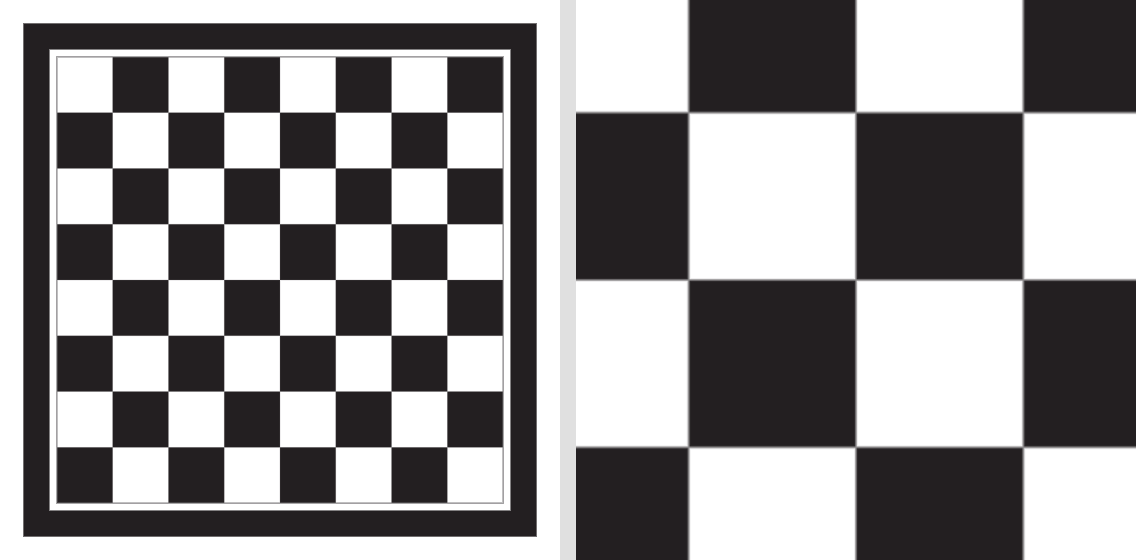
Left, the full canvas; right, a detail of the centre.
Reproduce this pattern procedurally as a WebGL 1 fragment shader.

```glsl
precision highp float;
// Black and white 8 by 8 checkerboard with a grey hairline and a thick dark frame.

uniform vec2 u_resolution;

const float CELLS = 8.0;
const float BOARD_HALF = 0.3984;      // half width of the checkered field
const float FRAME_INNER = 0.4115;     // half width of the frame opening
const float FRAME_OUTER = 0.4583;     // half width of the whole frame
const float OUTLINE_WIDTH = 0.0018;
const float GRID_WIDTH = 0.0012;
const float GRID_STRENGTH = 0.35;
const float EDGE_SOFTNESS = 0.0018;   // smallest width of an edge ramp
const vec3 WHITE = vec3(1.0);
const vec3 INK = vec3(0.137, 0.122, 0.128);
const vec3 HAIRLINE = vec3(0.45, 0.44, 0.45);

// Signed distance to a centred square with sharp corners.
float squareDistance(vec2 p, float halfSize) {
  vec2 d = abs(p) - halfSize;
  return max(d.x, d.y);
}

// Coverage of the region where the distance is negative.
float fill(float dist, float blur) {
  return clamp(0.5 - dist / blur, 0.0, 1.0);
}

// Coverage of a thin line, kept constant in weight when it is below the blur.
float stroke(float dist, float width, float blur) {
  return fill(dist - 0.5 * width, blur) - fill(dist + 0.5 * width, blur);
}

void main() {
  float side = min(u_resolution.x, u_resolution.y);
  vec2 p = (gl_FragCoord.xy - 0.5 * u_resolution) / side;
  float blur = max(1.0 / side, EDGE_SOFTNESS);

  // Frame
  float frame = fill(squareDistance(p, FRAME_OUTER), blur)
              - fill(squareDistance(p, FRAME_INNER), blur);
  vec3 color = mix(WHITE, INK, frame);

  // Checkered field: the lower left cell is dark
  float cellSize = 2.0 * BOARD_HALF / CELLS;
  vec2 cell = (p + BOARD_HALF) / cellSize;
  vec2 edge = (0.5 - abs(mod(cell + 0.5, 2.0) - 1.0)) * cellSize;
  vec2 parity = clamp(2.0 * edge / blur, -1.0, 1.0);
  float dark = 0.5 + 0.5 * parity.x * parity.y;
  vec3 field = mix(WHITE, INK, dark);

  // Faint line between cells
  float gridDistance = min(abs(edge.x), abs(edge.y));
  float grid = stroke(gridDistance, GRID_WIDTH, blur);
  field = mix(field, HAIRLINE, GRID_STRENGTH * grid);

  // Field and its outline
  float boardDistance = squareDistance(p, BOARD_HALF);
  color = mix(color, field, fill(boardDistance, blur));
  color = mix(color, HAIRLINE, stroke(boardDistance, OUTLINE_WIDTH, blur));

  gl_FragColor = vec4(color, 1.0);
}
```
